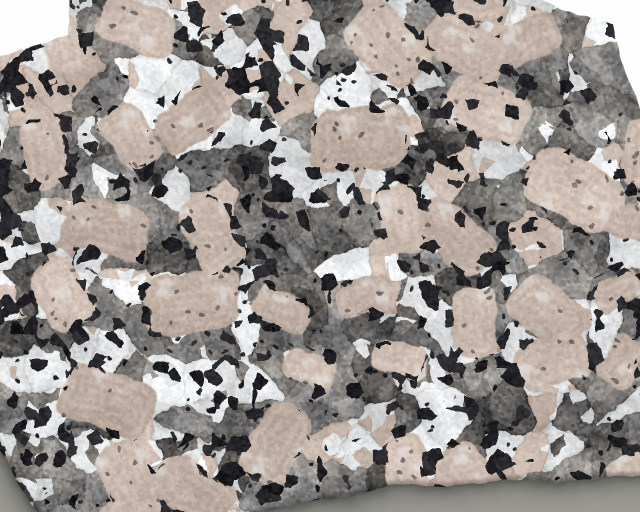
Write a WebGL 2 fragment shader that draws this texture.

```glsl
#version 300 es
precision highp float;
// Sawn slab of coarse granite: a cellular mosaic of grey quartz and white
// feldspar, overlaid by scattered rounded pink crystals and clustered black
// mica flecks. Layered sines roughen every outline; half planes cut the slab.
uniform vec2 u_resolution;
out vec4 fragColor;

const vec3 PINK = vec3(0.78, 0.715, 0.67);
const vec3 WHITE = vec3(0.89, 0.90, 0.905);
const vec3 QUARTZ = vec3(0.46, 0.45, 0.44);
const vec3 MICA = vec3(0.11, 0.11, 0.125);

vec2 hash2(vec2 p) {
  vec3 q = fract(p.xyx * vec3(0.1031, 0.1030, 0.0973));
  q += dot(q, q.yzx + 33.33);
  return fract((q.xx + q.yz) * q.zy);
}

mat2 turn(float a) {
  return mat2(cos(a), sin(a), -sin(a), cos(a));
}

// Layered sines, each layer bent by the ones before it
vec2 ripple(vec2 p) {
  vec2 sum = vec2(0.0);
  float amp = 0.5;
  for (int i = 0; i < 5; i++) {
    sum += amp * sin(p.yx + 2.0 * sum + float(i) * 1.7);
    p = turn(1.1) * p * 1.8;
    amp *= 0.62;
  }
  return sum;
}

// Cellular noise: two random values of the cell, distance to seed, edge gap
vec4 cells(vec2 p) {
  vec2 base = floor(p), id = base;
  float near = 9.0, next = 9.0;
  for (int y = -1; y <= 1; y++)
    for (int x = -1; x <= 1; x++) {
      vec2 c = base + vec2(x, y);
      float d = length(c + hash2(c) - p);
      if (d < near) { next = near; near = d; id = c; }
      else next = min(next, d);
    }
  return vec4(hash2(id + 57.0), near, next - near);
}

// Scattered rounded boxes: signed distance and random tone of the nearest
vec2 crystals(vec2 p) {
  vec2 base = floor(p), best = vec2(9.0, 0.0);
  for (int y = -1; y <= 1; y++)
    for (int x = -1; x <= 1; x++) {
      vec2 c = base + vec2(x, y);
      vec2 pick = hash2(c + 3.0), spot = hash2(c + 71.0);
      if (pick.x > 0.62) continue;
      vec2 v = turn(0.5 + 1.8 * (spot.x - spot.y)) * (p - c - 0.2 - 0.6 * spot);
      vec2 halfSize = vec2(0.46, 0.29) * mix(0.6, 1.3, pick.y);
      float corner = 0.6 * halfSize.y;
      vec2 e = abs(v) - halfSize + corner;
      float d = length(max(e, 0.0)) + min(max(e.x, e.y), 0.0) - corner;
      if (d < best.x) best = vec2(d, spot.x);
    }
  return best;
}

vec3 granite(vec2 p) {
  vec2 rough = 0.012 * ripple(p * 22.0) + 0.004 * ripple(p * 95.0);
  vec2 q = p + rough;
  vec4 dust = cells(p * 150.0);
  float fine = (dust.x - 0.5) * (1.0 - 0.6 * dust.z);
  float cloud = ripple(p * 38.0 + 4.0).x;

  // Mosaic of quartz, white and small pink grains
  vec4 grain = cells(q * 13.0 + 20.0);
  vec4 chip = cells(q * 27.0 + 8.0);
  float kind = grain.x + 0.2 * ripple(p * 9.0 + 2.0).x + 0.24 * (chip.x - 0.5);
  float shade = 0.24 * (grain.y - 0.5) + 0.16 * (chip.y - 0.5) + 0.09 * cloud;
  vec3 quartz = QUARTZ + shade + 0.20 * fine + vec3(0.012, 0.0, -0.015) * cloud;
  vec3 white = WHITE + 0.5 * shade + 0.11 * fine;
  vec3 pink = PINK + 0.35 * shade + 0.09 * fine;
  vec3 col = kind < 0.50 ? quartz : kind < 0.83 ? white : pink;
  col -= 0.08 * (1.0 - smoothstep(0.0, 0.10, grain.w));

  // Large pink crystals with faint growth zones
  vec2 crystal = crystals((p + 0.7 * rough) * 6.0 + 11.0);
  float inside = 1.0 - smoothstep(-0.015, 0.015, crystal.x);
  float zone = 0.018 * sin(crystal.x * 55.0) + 0.04 * cloud;
  vec3 body = PINK + zone + 0.08 * (crystal.y - 0.5) + 0.10 * fine;
  body = mix(body, WHITE, 0.5 * smoothstep(0.55, 0.95, cloud));
  col = mix(col, body, inside);

  // Mica: clustered flecks outside the crystals, plus lone specks
  vec4 fleck = cells((p + 0.8 * rough) * 43.0);
  float clump = ripple(p * 15.0 + 7.0).y;
  float amount = max(0.14 + 0.24 * clump, 0.03);
  amount += 0.10 * (1.0 - smoothstep(0.0, 0.14, abs(crystal.x)));
  amount *= mix(1.0, 0.06, smoothstep(0.0, 0.08, -crystal.x));
  vec4 speck = cells(q * 62.0 + 5.0);
  float dots = step(speck.x, 0.07) * (1.0 - smoothstep(0.22, 0.32, speck.z));
  float dark = max(step(fleck.x, amount), dots * mix(1.0, 0.5, inside));
  return mix(col, MICA + 0.10 * (fleck.y - 0.4) + 0.10 * fine, 0.96 * dark);
}

// Signed distance to the line from a to b, positive on its left
float leftOf(vec2 p, vec2 a, vec2 b) {
  vec2 t = normalize(b - a), v = p - a;
  return t.x * v.y - t.y * v.x;
}

vec3 scene(vec2 p) {
  vec2 e = p + 0.006 * ripple(p * 30.0);
  float top = max(e.x - 0.133, 0.89 + 0.3 * e.x - e.y);
  top = min(top, leftOf(e, vec2(1.25, 0.77), vec2(1.197, 0.95)));
  top = min(top, leftOf(e, vec2(1.197, 0.95), vec2(1.058, 1.0)));
  float low = max(leftOf(e, vec2(0.5, 0.0), vec2(0.78, 0.05)),
                  leftOf(e, vec2(0.78, 0.05), vec2(1.25, 0.07)));
  low = min(low, leftOf(e, vec2(0.0, 0.12), vec2(0.073, 0.0)));
  // Pale backdrop above, shadowed table below
  vec3 table = vec3(0.62, 0.62, 0.59) * (1.0 - 0.45 * exp(min(low, 0.0) * 45.0));
  vec3 backdrop = p.y > 0.5 ? vec3(0.995) : table;
  vec3 rock = granite(p) * mix(0.72, 1.0, smoothstep(0.0, 0.015, low));
  return mix(backdrop, rock, smoothstep(-0.001, 0.001, min(top, low)));
}

void main() {
  // Four samples per pixel smooth the grain borders
  vec3 sum = vec3(0.0);
  for (int i = 0; i < 4; i++) {
    vec2 shift = vec2(i & 1, i >> 1) * 0.5 - 0.25;
    sum += clamp(scene((gl_FragCoord.xy + shift) / u_resolution.y), 0.0, 1.0);
  }
  fragColor = vec4(sum * 0.25, 1.0);
}
```
